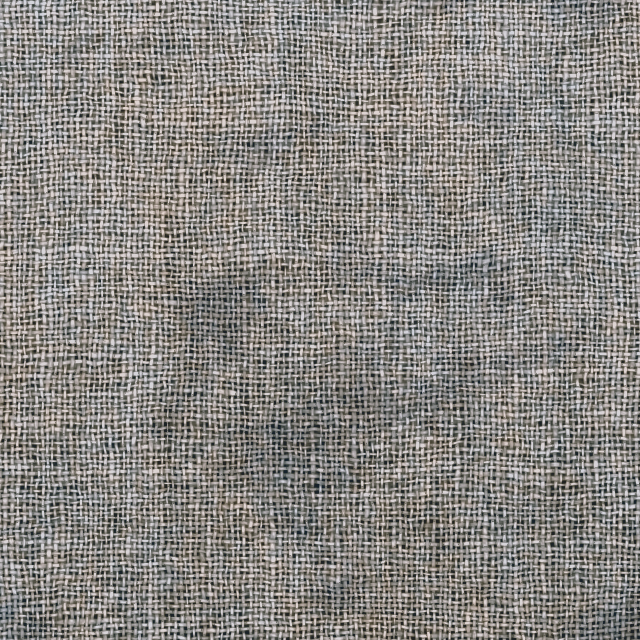
This texture is drawn by a Shadertoy shader. Its source:

```glsl
const vec2 THREADS = vec2(111.0, 107.0); // warp and weft threads per canvas
const float HALF_WIDTH = 0.275;          // thread half width in cells
const float MAX_WIDTH = 0.36;
const float EDGE = 0.14;                 // edge softness in cells
const float WOBBLE = 0.24;               // sideways wander of a thread
const float KINK = 0.34;                 // local pulling between neighbours
const float BASE_TONE = 0.75;
const float LIFT_TONE = 0.16;            // gain where a thread passes on top
const float FIBRE_TONE = 0.38;
const float THREAD_TONE = 0.12;
const float HOLE_TONE = 0.09;
const float WEAVE_CONTRAST = 1.24;
const float WEAVE_MIDDLE = 0.55;
const float STAIN_TONE = 0.18;
const float PI = 3.14159265;

const vec3 RAMP[6] = vec3[6](
    vec3(0.11, 0.135, 0.145), vec3(0.28, 0.285, 0.24), vec3(0.41, 0.41, 0.38),
    vec3(0.54, 0.53, 0.51), vec3(0.68, 0.65, 0.65), vec3(0.85, 0.83, 0.84));
const vec3 WARM_TINT = vec3(0.05, 0.0, -0.045);
const vec3 STAIN_TINT = vec3(-0.015, -0.005, 0.015);

float hash(vec2 p) {
    vec3 q = fract(vec3(p.xyx) * 0.1031);
    q += dot(q, q.yzx + 33.33);
    return fract((q.x + q.y) * q.z);
}

float noise(vec2 p) {
    vec2 i = floor(p), f = fract(p);
    f = f * f * (3.0 - 2.0 * f);
    return mix(mix(hash(i), hash(i + vec2(1, 0)), f.x),
               mix(hash(i + vec2(0, 1)), hash(i + vec2(1, 1)), f.x), f.y);
}

float fbm(vec2 p) {
    float sum = 0.0, gain = 0.5;
    for (int k = 0; k < 4; k++) {
        sum += gain * noise(p);
        p = p * 2.03 + 17.1;
        gain *= 0.5;
    }
    return sum / 0.9375;
}

// Uneven thread spacing, gentle pulling and small kinks of the cloth
vec2 clothCoords(vec2 uv) {
    vec2 p = uv * THREADS;
    vec2 kink = vec2(noise(p * vec2(0.45, 0.55) + 7.0), noise(p * vec2(0.55, 0.45) + 61.0));
    p.x += 0.9 * (noise(uv * vec2(9.0, 6.0)) - 0.5);
    p.y += 1.2 * (noise(uv * vec2(7.0, 8.0) + 40.0) - 0.5);
    p.x += 0.6 * (noise(uv * vec2(48.0, 7.0) + 11.0) - 0.5);
    p.y += 0.5 * (noise(uv * vec2(9.0, 45.0) + 23.0) - 0.5);
    return p + KINK * (kink - 0.5) + 300.0;
}

// One thread family: x = coverage, y = height, z = tone
vec3 thread(float across, float along, float lift, float seed) {
    float id = floor(across);
    vec2 track = vec2(along, id * 7.31 + seed);
    float width = HALF_WIDTH + 0.17 * (noise(track * vec2(0.3, 1.0) + 51.0) - 0.5)
                + 0.08 * (hash(vec2(id, seed + 5.0)) - 0.5);
    width = min(width, MAX_WIDTH);
    float wander = WOBBLE * (noise(track * vec2(0.5, 1.0)) - 0.5)
                 + 0.14 * (hash(vec2(id, seed)) - 0.5);
    float room = 0.5 - width - EDGE;
    float d = abs(fract(across) - 0.5 - clamp(wander, -max(room, 0.0), max(room, 0.0)));
    float r = min(d / width, 1.2);
    float fibre = noise(vec2(along * 1.9 + across * 1.5, across * 4.0 + seed)) - 0.5;
    float slub = noise(track * vec2(0.9, 1.0) + 90.0) - 0.5;
    float tone = BASE_TONE + LIFT_TONE * lift + FIBRE_TONE * (0.6 * fibre + 0.7 * slub)
               + THREAD_TONE * (hash(vec2(id, seed + 9.0)) - 0.5);
    tone *= 1.0 - 0.28 * r * r;
    return vec3(1.0 - smoothstep(width - EDGE, width + EDGE, d),
                0.6 * lift - 0.4 * r * r, tone);
}

vec3 toneColor(float tone) {
    float t = clamp(tone, 0.0, 1.0) * 5.0;
    int k = min(int(t), 4);
    return mix(RAMP[k], RAMP[k + 1], t - float(k));
}

void mainImage(out vec4 fragColor, in vec2 fragCoord) {
    vec2 uv = fragCoord / iResolution.xy;
    vec2 p = clothCoords(uv);
    vec2 cell = floor(p);

    // Plain weave: the two families alternate over and under
    float warpLift = cos(PI * (p.y - 0.5 - cell.x));
    float weftLift = -cos(PI * (p.x - 0.5 - cell.y));
    vec3 warp = thread(p.x, p.y, warpLift, 3.0);
    vec3 weft = thread(p.y, p.x, weftLift, 131.0);

    // Dark gaps with a little loose fuzz, then the threads
    float tone = HOLE_TONE + 0.36 * pow(noise(p * 1.3 + 70.0), 2.0);
    float warpOnTop = smoothstep(-0.2, 0.2, warp.y - weft.y);
    vec3 under = mix(warp, weft, warpOnTop);
    vec3 over = mix(weft, warp, warpOnTop);
    tone = mix(tone, under.z * 0.92, under.x);
    tone = mix(tone, over.z, over.x);
    tone = WEAVE_MIDDLE + WEAVE_CONTRAST * (tone - WEAVE_MIDDLE);

    // Stains, faded vertical streaks and a darker lower part
    vec2 slanted = vec2(uv.x + 0.5 * uv.y, uv.y - 0.4 * uv.x);
    float stain = smoothstep(0.54, 0.80, fbm(slanted * vec2(5.0, 8.0) + 5.0));
    float streak = noise(vec2(uv.x * 30.0, uv.y * 2.5) + 31.0) - 0.5;
    float cloud = fbm(uv * 6.0 + 60.0) - 0.5;
    tone -= STAIN_TONE * stain * (0.4 + 0.6 * tone);
    tone += 0.08 * streak + 0.10 * cloud + 0.10 * (uv.y - 0.45);
    tone += 0.14 * (noise(uv * 330.0) - 0.5);

    // Warm and bluish drift of the yarn
    float warmth = fbm(uv * vec2(9.0, 5.0) + 80.0) - 0.5
                 + 0.8 * (noise(p * 0.7 + 15.0) - 0.5);
    vec3 color = toneColor(tone) + WARM_TINT * warmth + STAIN_TINT * stain;
    fragColor = vec4(clamp(color, 0.0, 1.0), 1.0);
}
```
